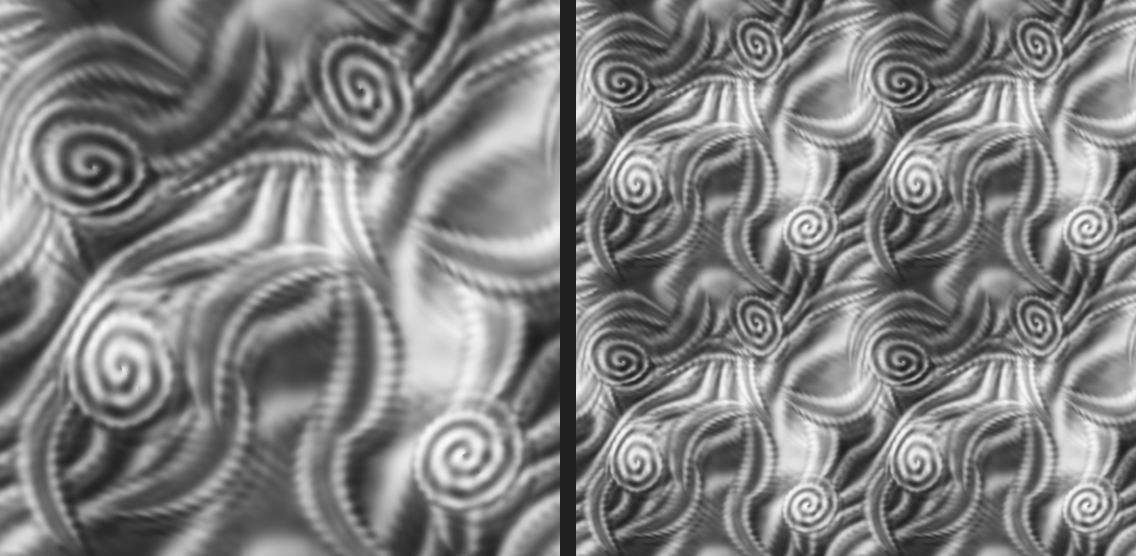
Left: one tile. Right: repeated 2 by 2.
This texture is drawn by a Shadertoy shader. Its source:

```glsl
#define LEAF_GRID 4
#define CURL_GRID 2
#define CURL_TURNS 2.7
#define NOTCH_SPACING 0.023
#define CURL_NOTCHES 23.0
#define FLOW_WAVES vec2(6.0, -5.0)
#define FLOW_SWIRL 4.5
#define LIGHT_DIR vec2(-0.64, 0.77)
#define MID_GREY 0.55
#define CONTRAST 0.51
#define GAIN 1.1
#define MESH_REPEATS 128.0

const float TAU = 6.2831853;

vec3 hash3(vec2 p) {
    vec3 q = fract(p.xyx * vec3(0.1031, 0.1030, 0.0973));
    q += dot(q, q.yxz + 33.33);
    return fract((q.xxy + q.yzz) * q.zyx);
}

// Value noise that wraps after "period" cells
float noise(vec2 uv, float period, float seed) {
    vec2 p = uv * period, i = floor(p), f = fract(p);
    f = f * f * f * (f * (f * 6.0 - 15.0) + 10.0);
    vec2 a = mod(i, period) + seed, b = mod(i + 1.0, period) + seed;
    float low = mix(hash3(a).x, hash3(vec2(b.x, a.y)).x, f.x);
    float high = mix(hash3(vec2(a.x, b.y)).x, hash3(b).x, f.x);
    return mix(low, high, f.y);
}

// Shortest offset on the torus
vec2 wrapOffset(vec2 d) { return d - round(d); }

// Bent leaf: smooth shoulder above, core, notched cord below
float addLeaf(float ground, vec2 d, vec3 rnd, float wobble) {
    float angle = 0.95 + (rnd.x - 0.5) * 1.7;
    float halfLength = mix(0.14, 0.22, rnd.y);
    float halfWidth = mix(0.045, 0.070, rnd.z);
    float bend = (rnd.z > 0.4 ? 1.0 : -1.0) * mix(1.5, 4.0, rnd.y);
    float c = cos(angle), s = sin(angle);
    vec2 q = vec2(c * d.x + s * d.y, c * d.y - s * d.x);
    float across = (q.y - bend * (q.x * q.x - 0.012)) / sqrt(1.0 + 4.0 * bend * bend * q.x * q.x);
    float along = q.x / halfLength;
    float taper = max(1.0 - along * along, 0.0);
    float width = halfWidth * sqrt(max(taper, 0.2));
    float v = clamp(across / width, -2.0, 2.0);
    float notch = 0.5 + 0.5 * sin(TAU * q.x / NOTCH_SPACING + 3.0 * v + 4.0 * wobble);
    float cord = exp(-pow((v + 0.60) / 0.32, 2.0));
    float shoulder = exp(-pow((v - 0.58) / 0.38, 2.0));
    float core = exp(-pow(v / 0.22, 2.0));
    float relief = 0.12 + 0.3 * rnd.x + 0.5 * cord + 0.45 * shoulder + 0.2 * core * rnd.y;
    relief -= 0.13 * notch * wobble * smoothstep(-0.2, -0.75, v);
    relief -= 0.08 * notch * wobble * smoothstep(0.3, 0.9, v);
    float mask = smoothstep(-0.016, 0.014, width - abs(across));
    return mix(ground, relief, mask * smoothstep(0.0, 0.5, taper));
}

float curlFade(float turn) {
    return 1.0 - smoothstep(CURL_TURNS - 0.7, CURL_TURNS, turn);
}

// Spiral cord with notches on its outer side
float addCurl(float ground, vec2 d, vec3 rnd, float wobble) {
    d.x *= rnd.x > 0.5 ? 1.0 : -1.0;
    float pitch = mix(0.035, 0.043, rnd.y);
    float angle = atan(d.y, d.x);
    float a = fract(angle / TAU + rnd.z);
    float t = length(d) / pitch - a;
    float f = fract(t), turn = floor(t) + a;
    float notch = 0.5 + 0.5 * sin(angle * CURL_NOTCHES + 2.0 * f + 3.0 * wobble);
    float relief = 0.52 - 0.25 * cos(TAU * f);
    relief -= 0.16 * notch * wobble * smoothstep(0.35, 0.7, f) * (1.0 - smoothstep(0.7, 1.0, f))
            * smoothstep(0.6, 1.8, turn);
    float mask = mix(curlFade(turn), curlFade(turn + 1.0), smoothstep(0.5, 1.0, f));
    return mix(ground, relief, mask);
}

// Height of the carving
float height(vec2 uv) {
    vec2 p = uv + 0.055 * (vec2(noise(uv, 4.0, 11.0), noise(uv, 4.0, 47.0)) - 0.5);
    float wobble = 0.4 + noise(uv, 12.0, 157.0);

    // Flowing notched bands beneath the ornaments
    float swirl = noise(p, 3.0, 5.0) + 0.25 * noise(p, 6.0, 83.0);
    float phase = TAU * (dot(p, FLOW_WAVES) + FLOW_SWIRL * swirl);
    float h = 0.44 + 0.24 * cos(phase) + 0.07 * cos(2.0 * phase + 1.0);
    float flowNotch = sin(TAU * dot(p, vec2(24.0, 30.0)) + 4.0 * wobble);
    h += 0.04 * flowNotch * wobble * smoothstep(0.3, 1.0, cos(phase - 0.7));

    // Leaves, then curls on top, on jittered grids
    for (int i = 0; i < LEAF_GRID * LEAF_GRID; i++) {
        vec2 cell = vec2(i % LEAF_GRID, i / LEAF_GRID);
        vec2 center = (cell + 0.15 + 0.7 * hash3(cell + 21.0).xy) / float(LEAF_GRID);
        h = addLeaf(h, wrapOffset(p - center), hash3(cell + 65.0), wobble);
    }
    for (int i = 0; i < CURL_GRID * CURL_GRID; i++) {
        vec2 cell = vec2(i % CURL_GRID, i / CURL_GRID);
        vec2 center = (cell + 0.25 + 0.5 * hash3(cell + 133.0).xy) / float(CURL_GRID);
        h = addCurl(h, wrapOffset(p - center), hash3(cell + 172.0), wobble);
    }
    return h + 0.13 * (noise(p, 28.0, 211.0) - 0.5);
}

void mainImage(out vec4 fragColor, in vec2 fragCoord) {
    vec2 uv = fragCoord / iResolution.xy;

    // Near and far slopes give relief and broad cast shade
    float h = height(uv);
    float nearSlope = h - height(uv + 0.015 * LIGHT_DIR);
    float farSlope = h - height(uv + 0.045 * LIGHT_DIR);
    float tone = 0.4 * nearSlope + 0.65 * farSlope + 0.6 * (h - 0.43);
    tone += 1.25 * (noise(uv, 5.0, 301.0) - 0.5);
    float grey = MID_GREY + CONTRAST * tanh(GAIN * tone);

    // Faint diagonal mesh
    vec2 mesh = sin(TAU * MESH_REPEATS * vec2(uv.x + uv.y, uv.x - uv.y));
    grey += 0.0025 * (mesh.x + mesh.y);

    fragColor = vec4(vec3(clamp(grey, 0.0, 1.0)), 1.0);
}
```
